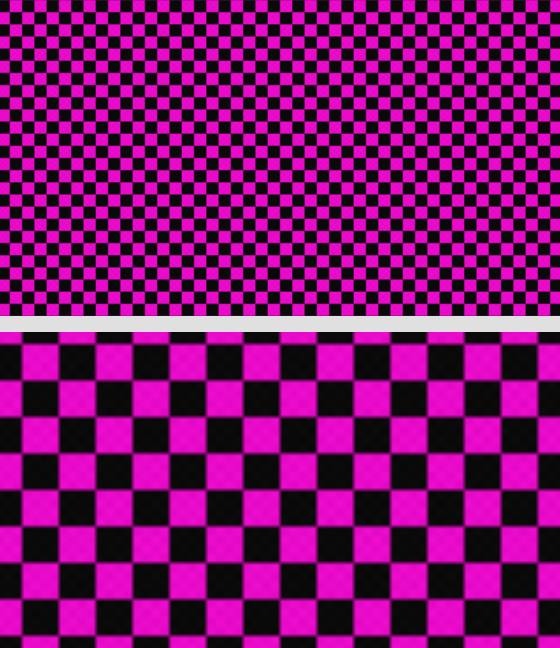
Top: the whole. Bottom: its middle third, enlarged.
Reproduce this pattern procedurally as a Shadertoy shader.

```glsl
// Magenta and black checkerboard on a faintly woven cloth.
#define COLUMNS 45.6        // squares across the canvas
#define ROWS 26.0           // squares down the canvas
#define EDGE_SOFT 0.0024    // half width of an edge, in canvas heights
#define THREADS 4.0         // weave threads per square
#define WEAVE_DEPTH 0.018   // brightness swing of the weave
#define GRAIN_DEPTH 0.012   // random brightness per thread crossing
#define MAGENTA vec3(0.912, 0.040, 0.790)
#define BLACK vec3(0.032, 0.037, 0.032)

float hash(vec2 p) {
    return fract(sin(dot(p, vec2(127.1, 311.7))) * 43758.5453);
}

// Square wave from -1 to 1 with ramps of half width w at whole numbers.
vec2 softSquareWave(vec2 p, vec2 w) {
    vec2 f = fract(p);
    vec2 toEdge = min(f, 1.0 - f);
    vec2 side = 1.0 - 2.0 * mod(floor(p), 2.0);
    return side * clamp(toEdge / w, 0.0, 1.0);
}

// Over-under thread relief with a little irregularity.
float weave(vec2 p) {
    vec2 t = p * THREADS;
    float relief = sin(3.14159 * t.x) * sin(3.14159 * t.y);
    float grain = hash(floor(t)) - 0.5;
    return WEAVE_DEPTH * relief + GRAIN_DEPTH * grain;
}

void mainImage(out vec4 fragColor, in vec2 fragCoord) {
    // Grid coordinates, with a corner of the squares at the centre.
    vec2 grid = vec2(COLUMNS, ROWS);
    vec2 p = (fragCoord / iResolution.xy - 0.5) * grid;

    // Edge softness in grid units, never thinner than one pixel.
    float soft = max(EDGE_SOFT, 0.5 / iResolution.y);
    vec2 w = soft * grid * iResolution.y / iResolution.xy;

    // Equal signs give magenta, opposite signs give black.
    vec2 wave = softSquareWave(p, w);
    float checker = 0.5 + 0.5 * wave.x * wave.y;
    vec3 color = mix(BLACK, MAGENTA, checker);

    // Cloth texture, stronger on the bright squares.
    color += weave(p) * (color + 0.3);
    fragColor = vec4(clamp(color, 0.0, 1.0), 1.0);
}
```
